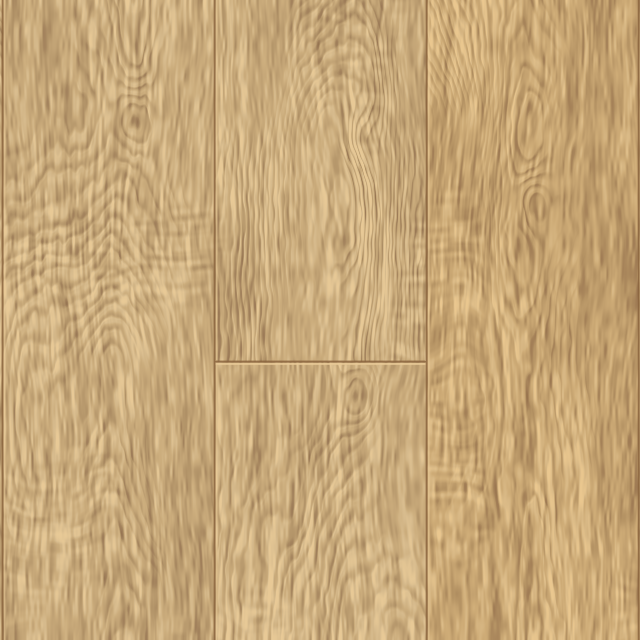
This texture is drawn by a Shadertoy shader. Its source:

```glsl
// Oak floor: three columns of long planks with thin bevelled joints.
// Each plank mixes stretched-noise fibres, looping growth rings and cross
// ripples into a height field, which is embossed and mapped to a wood ramp.

const float PLANK_WIDTH = 0.3313;
const float FIRST_JOINT = 0.004;
const float END_JOINT = 0.435;

float hash(vec2 p) {
    vec3 q = fract(vec3(p.xyx) * 0.1031);
    q += dot(q, q.yzx + 33.33);
    return fract((q.x + q.y) * q.z);
}

// Value noise from -1 to 1
float noise(vec2 p) {
    vec2 cell = floor(p), f = fract(p);
    f = f * f * (3.0 - 2.0 * f);
    float low = mix(hash(cell), hash(cell + vec2(1, 0)), f.x);
    float high = mix(hash(cell + vec2(0, 1)), hash(cell + vec2(1, 1)), f.x);
    return 2.0 * mix(low, high, f.y) - 1.0;
}

// Growth rings: nested loops around a wandering axis, bent by a knot
float rings(vec2 p, float axis, vec2 knot, vec2 shift) {
    float d = p.x - axis + 0.022 * noise(vec2(p.y * 3.5, 2.0) + shift);
    vec2 k = (p - knot) / vec2(0.03, 0.055);
    float field = sqrt(4900.0 * d * d + 2.0) + 4.0 * p.y;
    field += 8.0 * noise(p * vec2(6.0, 2.6) + shift);
    field += 0.8 * noise(p * vec2(24.0, 11.0) + shift);
    field += 0.22 * noise(p * vec2(110.0, 45.0) + shift);
    field += 4.0 * exp(-dot(k, k));
    float s = fract(field);
    float profile = smoothstep(0.0, 0.5, s) - smoothstep(0.7, 1.0, s);
    float patches = smoothstep(0.05, 0.6, noise(p * vec2(6.0, 3.0) + shift + 40.0));
    float strength = max(exp(-d * d / 0.0026), 0.85 * patches);
    return (profile - 0.55) * strength;
}

// Long fibres and short pores that lean with the local grain
float fibres(vec2 p, vec2 shift) {
    float x = p.x + 0.022 * noise(p * vec2(5.0, 3.2) + shift);
    x += 0.003 * noise(p * vec2(30.0, 16.0) + shift);
    float strands = noise(vec2(x * 165.0, p.y * 13.0) + shift);
    float pores = noise(vec2(x * 230.0, p.y * 42.0) + shift + 70.0);
    float bands = noise(vec2(x * 48.0, p.y * 3.5) + shift + 20.0);
    return 0.95 * strands + 0.85 * pores + 0.35 * bands;
}

// Curly figure running across the grain in a few patches
float ripples(vec2 p, vec2 shift) {
    float mask = smoothstep(0.1, 0.65, noise(p * vec2(7.0, 5.0) + shift + 90.0));
    float bend = 0.02 * noise(p * vec2(18.0, 9.0) + shift);
    return mask * noise(vec2(p.x * 32.0, (p.y + bend) * 105.0) + shift);
}

float woodHeight(vec2 p, float axis, vec2 knot, vec2 shift) {
    return fibres(p, shift) + 1.35 * rings(p, axis, knot, shift)
        + 0.75 * ripples(p, shift);
}

vec3 blend(vec3 from, vec3 to, float start, float end, float t) {
    return mix(from, to, clamp((t - start) / (end - start), 0.0, 1.0));
}

// Wood colours placed by their cumulative share of the surface
vec3 woodRamp(float t) {
    vec3 c = vec3(0.55, 0.42, 0.28);
    c = blend(c, vec3(0.62, 0.49, 0.35), 0.0, 0.035, t);
    c = blend(c, vec3(0.70, 0.58, 0.41), 0.035, 0.16, t);
    c = blend(c, vec3(0.76, 0.64, 0.46), 0.16, 0.375, t);
    c = blend(c, vec3(0.80, 0.68, 0.49), 0.375, 0.60, t);
    c = blend(c, vec3(0.84, 0.73, 0.55), 0.60, 0.80, t);
    return blend(c, vec3(0.91, 0.79, 0.59), 0.80, 0.96, t);
}

float stripe(float d, float halfWidth, float blur) {
    return 1.0 - smoothstep(halfWidth - blur, halfWidth + blur, abs(d));
}

void mainImage(out vec4 fragColor, in vec2 fragCoord) {
    vec2 uv = fragCoord / iResolution.xy;
    float blur = 0.7 / iResolution.y;

    // Plank layout: only the middle column has an end joint
    float across = (uv.x - FIRST_JOINT) / PLANK_WIDTH;
    float column = floor(across);
    bool middle = column == 1.0;
    float row = middle && uv.y < END_JOINT ? 1.0 : 0.0;
    vec2 id = vec2(column + 3.0, row + 5.0);
    vec2 shift = floor(vec2(hash(id), hash(id + 17.0)) * 300.0) + 10.0;

    // Axis and knot of this plank
    float left = FIRST_JOINT + column * PLANK_WIDTH;
    float axis = left + PLANK_WIDTH * mix(0.35, 0.7, hash(id + 31.0));
    vec2 knot = vec2(axis + 0.015, mix(0.2, 0.95, hash(id + 47.0)));

    // Height, side light and broad tone
    float height = woodHeight(uv, axis, knot, shift);
    float lit = height - woodHeight(uv + vec2(-0.0017, 0.0012), axis, knot, shift);
    float broad = noise(uv * vec2(9.0, 4.0) + shift + 60.0);
    vec2 k = (uv - knot) / vec2(0.008, 0.012);
    float tone = 0.72 * height + 0.5 * lit + 0.4 * broad - 1.3 * exp(-dot(k, k));
    tone += row * 0.12 - (column == 2.0 ? 0.12 : 0.0);
    vec3 color = woodRamp(1.0 / (1.0 + exp(-1.9 * tone)));
    color *= column == 2.0 ? vec3(1.01, 0.99, 0.95) : vec3(1.0);

    // Joints: dark groove with a pale bevel beside it
    float side = (across - round(across)) * PLANK_WIDTH;
    float end = middle ? END_JOINT - uv.y : 1.0;
    float bevel = max(0.6 * stripe(side - 0.0032, 0.0014, blur),
                      0.85 * stripe(end - 0.0036, 0.0016, blur));
    float groove = max(stripe(side, 0.0015, blur), stripe(end, 0.0016, blur));
    color = mix(color, vec3(0.91, 0.79, 0.59), bevel);
    color = mix(color, vec3(0.54, 0.39, 0.24), 0.85 * groove);
    fragColor = vec4(color, 1.0);
}
```
